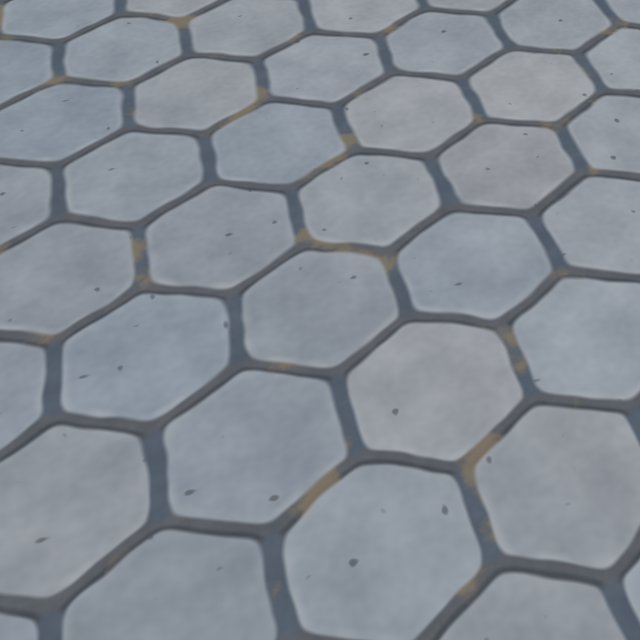
Write a WebGL 1 fragment shader that draws this texture.

```glsl
precision highp float;
uniform vec2 u_resolution;

const vec3 FACE_DARK = vec3(0.505, 0.535, 0.572);
const vec3 FACE_LIGHT = vec3(0.615, 0.643, 0.676);
const vec3 RIM_LIGHT = vec3(0.65, 0.67, 0.69);
const vec3 JOINT_DARK = vec3(0.27, 0.29, 0.32);
const vec3 JOINT_GREY = vec3(0.39, 0.40, 0.42);
const vec3 JOINT_BLUE = vec3(0.35, 0.40, 0.46);
const vec3 SAND = vec3(0.52, 0.47, 0.39);

float hash(vec2 p) {
  return fract(sin(dot(p, vec2(127.1, 311.7))) * 43758.55);
}

vec2 gradient(vec2 p) {
  float angle = 6.28319 * hash(p);
  return vec2(cos(angle), sin(angle));
}

float gradientNoise(vec2 p) {
  vec2 i = floor(p), f = fract(p);
  vec2 u = f * f * f * (f * (f * 6.0 - 15.0) + 10.0);
  vec2 e = vec2(1.0, 0.0);
  float low = mix(dot(gradient(i), f), dot(gradient(i + e.xy), f - e.xy), u.x);
  float high = mix(dot(gradient(i + e.yx), f - e.yx),
                   dot(gradient(i + e.xx), f - e.xx), u.x);
  return mix(low, high, u.y);
}

float fbm(vec2 p) {
  float sum = 0.0, amplitude = 0.6;
  for (int k = 0; k < 4; k++) {
    sum += amplitude * gradientNoise(p);
    p = mat2(1.6, 1.2, -1.2, 1.6) * p + 7.3;
    amplitude *= 0.55;
  }
  return sum;
}

// Canvas to ground plane: xy is the position, z the relative depth
vec3 groundPlane(vec2 uv) {
  vec3 stepA = vec3(0.280, 0.0969, 0.05);
  vec3 stepB = vec3(0.1504, 0.2529, 0.124);
  vec3 centre = vec3(0.4987, 0.5234, 1.0);
  vec3 ray = vec3(uv, 1.0);
  vec3 normal = cross(stepA, stepB);
  float w = dot(ray, normal);
  vec2 lattice = vec2(dot(ray, cross(stepB, centre)),
                      dot(ray, cross(centre, stepA))) / w;
  return vec3(lattice.x + 0.5 * lattice.y, 0.866025 * lattice.y,
              dot(centre, normal) / w);
}

// Offset from the nearest centre of a hexagonal grid of unit spacing
vec2 hexLocal(vec2 p) {
  vec2 s = vec2(1.0, 1.7320508);
  vec2 a = mod(p, s) - 0.5 * s;
  vec2 b = mod(p - 0.5 * s, s) - 0.5 * s;
  return dot(a, a) < dot(b, b) ? a : b;
}

vec3 hexAxes(vec2 q) {
  return abs(vec3(q.x, dot(q, vec2(0.5, 0.866025)), dot(q, vec2(0.5, -0.866025))));
}

// Distance in from the cell border, with softened corners
float hexInset(vec3 axes) {
  vec3 powers = pow(2.0 * axes + 0.0001, vec3(20.0));
  return 0.5 - 0.5 * pow(powers.x + powers.y + powers.z, 0.05);
}

vec3 stoneFace(vec2 p, vec2 q, vec2 id, float inset, float far) {
  float tone = 0.46 + 0.75 * fbm(p * 2.6 + id * 3.7) + 0.28 * (hash(id) - 0.5);
  tone += 0.16 * gradientNoise(p * 17.0) + 0.22 * far;
  vec3 color = mix(FACE_DARK, FACE_LIGHT, clamp(tone, -0.2, 1.2));
  color += vec3(0.022, 0.0, -0.018) * (hash(id + 5.3) - 0.5 + 0.5 * far);

  // Worn rim, brightest along the lower and left sides
  float rim = smoothstep(0.11, 0.055, inset);
  float facing = 0.5 - 0.5 * dot(normalize(q + 0.0001), vec2(0.45, 0.89));
  float wear = smoothstep(-0.25, 0.35, gradientNoise(p * 5.0 + 2.0));
  color = mix(color, RIM_LIGHT, rim * (0.12 + 0.55 * facing * wear));

  // Sparse pits and stains
  float pit = smoothstep(0.48, 0.62, gradientNoise(p * 10.0 + 31.0));
  return color * (1.0 - 0.28 * pit);
}

vec3 jointFill(vec2 p, vec2 q, float inset, float steep) {
  float grain = fbm(p * 7.0);
  vec3 color = mix(JOINT_GREY, JOINT_BLUE, clamp(steep + 0.5 * grain, 0.0, 1.0));
  float shadow = smoothstep(-0.05, 0.2, q.y) * smoothstep(0.0, 0.03, inset);
  color = mix(color, JOINT_DARK, clamp(0.3 + 0.6 * shadow * (1.0 - steep) + 0.4 * grain, 0.0, 1.0));
  float sand = smoothstep(0.14, 0.42, gradientNoise(p * 2.3 + 11.0) + 0.4 * grain);
  return mix(color, SAND, 0.75 * sand);
}

void main() {
  vec2 uv = gl_FragCoord.xy / u_resolution;
  vec3 ground = groundPlane(uv);
  vec2 p = ground.xy;

  // Uneven edges and slight misplacement of the stones
  vec2 wobble = vec2(gradientNoise(p * 3.1), gradientNoise(p * 3.1 + 19.0));
  vec2 laid = p + 0.028 * wobble;
  vec2 q = hexLocal(laid);
  vec2 id = floor((laid - q) * vec2(2.0, 1.154701) + 0.5);
  vec3 axes = hexAxes(q);
  float inset = hexInset(axes);
  float steep = smoothstep(-0.03, 0.03, axes.x - max(axes.y, axes.z));

  float gap = 0.043 + 0.006 * steep + 0.01 * (hash(id + 9.1) - 0.5);
  gap += 0.014 * gradientNoise(p * 6.0 + 4.0);
  float softness = ground.z * max(0.019, 3.0 / u_resolution.y);
  float stone = smoothstep(gap - softness, gap + softness, inset);

  float far = smoothstep(0.6, 1.8, uv.x + uv.y) - 0.3;
  vec3 color = mix(jointFill(p, q, inset, steep),
                   stoneFace(p, q, id, inset, far), stone);
  gl_FragColor = vec4(color, 1.0);
}
```
